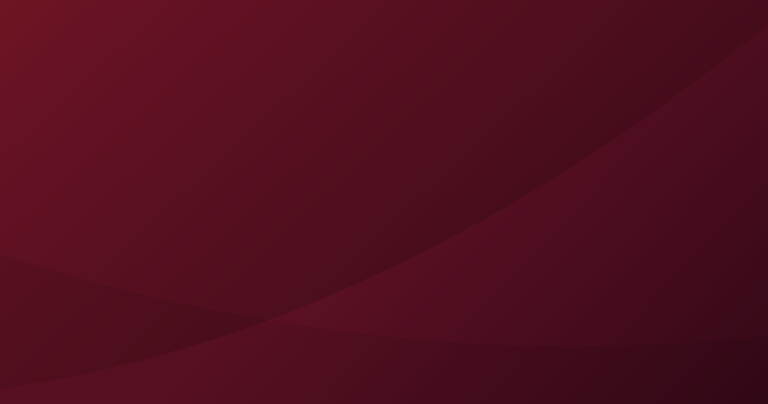
This background is drawn by a WebGL 1 fragment shader. Its source:

```glsl
precision highp float;
uniform vec2 u_resolution;

// Upper sheet: corner glow, wine body, dark fold
const vec3 GLOW = vec3(0.432, 0.082, 0.133);
const vec3 WINE = vec3(0.392, 0.070, 0.141);
const vec3 FOLD = vec3(0.267, 0.047, 0.102);
const float UPPER_TILT = 0.57;
const float GLOW_END = 0.22;
const float FOLD_END = 1.05;

// Lower sheet: lit crest fading to the dark corner
const vec3 CREST = vec3(0.367, 0.066, 0.138);
const vec3 DEEP = vec3(0.206, 0.033, 0.092);
const float LOWER_TILT = 0.5;
const float CREST_START = 0.7;
const float DEEP_END = 1.5;

// Rising edge as c0 + c1 x + c2 x^2
const vec3 RISE = vec3(0.038, 0.263, 0.637);
// Falling edge as a shallow bowl: centre x, lowest y, curvature
const vec3 BOWL = vec3(0.75, 0.143, 0.404);
const float BOWL_SHADE = 0.93;

// Smooth coverage of the area below a curve of the given height and slope
float below(vec2 uv, float height, float slope) {
  vec2 pixel = 1.0 / u_resolution;
  float pixelSpan = length(vec2(slope * pixel.x, pixel.y));
  return clamp(0.5 + (height - uv.y) / pixelSpan, 0.0, 1.0);
}

// Diagonal ramp growing from the upper left to the lower right
float diagonal(vec2 uv, float tilt) {
  return uv.x + tilt * (1.0 - uv.y);
}

vec3 upperSheet(vec2 uv) {
  float t = diagonal(uv, UPPER_TILT);
  vec3 color = mix(GLOW, WINE, clamp(t / GLOW_END, 0.0, 1.0));
  return mix(color, FOLD, clamp((t - GLOW_END) / (FOLD_END - GLOW_END), 0.0, 1.0));
}

vec3 lowerSheet(vec2 uv) {
  float t = (diagonal(uv, LOWER_TILT) - CREST_START) / (DEEP_END - CREST_START);
  return mix(CREST, DEEP, clamp(t, 0.0, 1.0));
}

void main() {
  vec2 uv = gl_FragCoord.xy / u_resolution;

  // Lit sheet under the rising edge
  float riseHeight = RISE.x + uv.x * (RISE.y + uv.x * RISE.z);
  float riseSlope = RISE.y + 2.0 * RISE.z * uv.x;
  vec3 color = mix(upperSheet(uv), lowerSheet(uv), below(uv, riseHeight, riseSlope));

  // Translucent shade under the bowl
  float dx = uv.x - BOWL.x;
  float bowlHeight = BOWL.y + BOWL.z * dx * dx;
  float bowlSlope = 2.0 * BOWL.z * dx;
  color *= mix(1.0, BOWL_SHADE, below(uv, bowlHeight, bowlSlope));

  gl_FragColor = vec4(color, 1.0);
}
```
